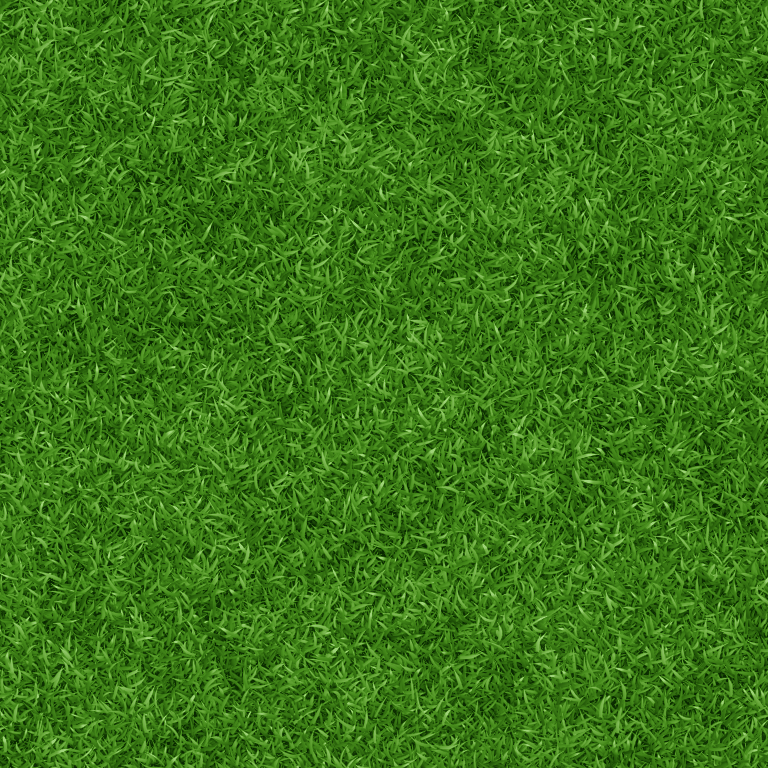
A Shadertoy shader for this texture:

```glsl
vec4 hash4(vec3 p)
{
    vec4 q = fract(p.xyzx * vec4(0.1031, 0.1030, 0.0973, 0.1099));
    q += dot(q, q.wzxy + 33.33);
    return fract((q.xxyz + q.yzzw) * q.zywx);
}

float valueNoise(vec2 p)
{
    vec2 cell = floor(p), f = fract(p);
    f = f * f * (3.0 - 2.0 * f);
    float bottom = mix(hash4(vec3(cell, 91.0)).x, hash4(vec3(cell + vec2(1, 0), 91.0)).x, f.x);
    float top = mix(hash4(vec3(cell + vec2(0, 1), 91.0)).x, hash4(vec3(cell + 1.0, 91.0)).x, f.x);
    return mix(bottom, top, f.y);
}

// Tone 0 is deep shade, tone 5 is a sunlit tip
vec3 grassColor(float tone)
{
    vec3 ramp[6] = vec3[6](
        vec3(0.06, 0.20, 0.01), vec3(0.13, 0.33, 0.03), vec3(0.21, 0.45, 0.07),
        vec3(0.28, 0.55, 0.11), vec3(0.40, 0.65, 0.22), vec3(0.54, 0.76, 0.38));
    tone = clamp(tone, -0.4, 5.6);
    int i = int(clamp(floor(tone), 0.0, 4.0));
    return clamp(mix(ramp[i], ramp[i + 1], tone - float(i)), 0.0, 1.0);
}

// Paints one blade, with its soft shadow, over the tone below
float paintBlade(float tone, vec2 q, vec4 shape, vec4 look, float depth, float soft)
{
    float angle = (shape.z - 0.5) * 2.9;
    vec2 dir = vec2(sin(angle), cos(angle));
    float halfLength = mix(0.007, 0.0165, shape.w);
    float along = dot(q, dir) / halfLength;
    float across = dot(q, vec2(dir.y, -dir.x)) + (look.y - 0.5) * 0.007 * (along * along - 0.3);

    float halfWidth = mix(0.0011, 0.0024, look.x);
    float taper = 1.0 - 0.85 * smoothstep(-0.1, 1.0, along);
    float d = max(abs(across) - halfWidth * taper, (abs(along) - 1.0) * halfLength);

    float shadow = smoothstep(0.004, 0.0, d) * smoothstep(-1.2, 0.4, along);
    tone -= 0.55 * shadow * step(0.0, tone);

    float bladeTone = 0.95 + 2.4 * depth + (look.z - 0.5) * 3.0;
    bladeTone += 0.7 * along + 0.35 * clamp(across / halfWidth, -1.0, 1.0);
    bladeTone += 1.8 * step(0.9, look.w) * smoothstep(0.6, 0.0, abs(along - 0.3));
    return mix(tone, bladeTone, smoothstep(soft, -soft, d));
}

void mainImage(out vec4 fragColor, in vec2 fragCoord)
{
    vec2 uv = fragCoord / iResolution.y;
    float soft = max(0.7 / iResolution.y, 0.0011);
    float tone = 0.2;

    // Layers of blades from the ground up, one blade per cell
    for (int layer = 0; layer < 24; layer++)
    {
        float level = float(layer);
        vec2 shift = hash4(vec3(level, 7.0, 3.0)).xy;
        vec2 grid = uv * 56.0 + shift;
        vec2 home = floor(grid);
        for (int j = -1; j <= 1; j++)
        for (int i = -1; i <= 1; i++)
        {
            vec2 cell = home + vec2(i, j);
            vec4 shape = hash4(vec3(cell, level + 11.0));
            vec2 q = (grid - cell - shape.xy) / 56.0;
            if (dot(q, q) > 0.0005) continue;
            vec4 look = hash4(vec3(cell + 137.0, level + 53.0));
            tone = paintBlade(tone, q, shape, look, level / 23.0, soft);
        }
    }

    // Faint uneven patches across the lawn
    tone += (valueNoise(uv * 11.0) - 0.5) * 0.5 + (valueNoise(uv * 32.0) - 0.5) * 0.6;

    fragColor = vec4(grassColor(tone), 1.0);
}
```
